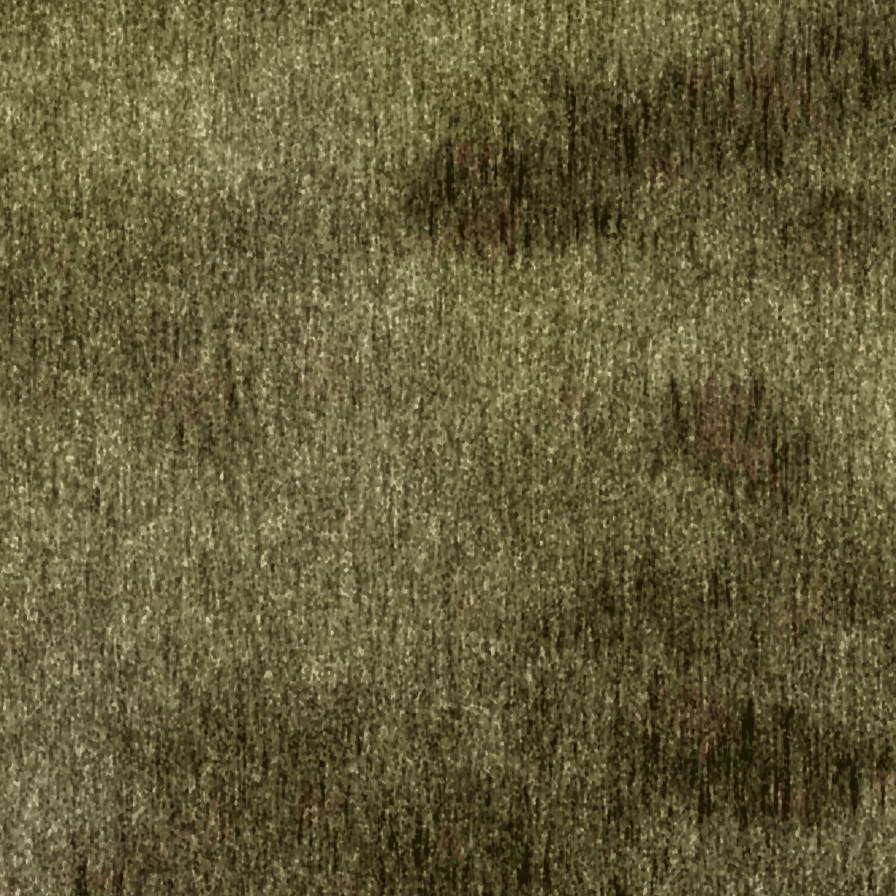
Reproduce this texture procedurally as a Shadertoy shader.

```glsl
// Weathered olive metallic cloth: fine vertical fibres, glittering grain and ragged dark bands.

// Palette: shadow, middle and highlight
const vec3 SHADOW = vec3(0.17, 0.15, 0.05);
const vec3 OLIVE  = vec3(0.41, 0.39, 0.24);
const vec3 GLEAM  = vec3(0.65, 0.63, 0.47);
const vec3 RUST_SHIFT  = vec3(0.045, -0.008, 0.010);
const vec3 GREEN_SHIFT = vec3(-0.008, 0.006, -0.035);

// Feature frequencies, in cells per canvas
const vec2 BROAD_FREQ  = vec2(2.2, 5.0);
const vec2 PATCH_FREQ  = vec2(5.0, 11.0);
const vec2 MOTTLE_FREQ = vec2(17.0, 26.0);
const vec2 FRINGE_FREQ = vec2(150.0, 9.0);
const vec2 FIBRE_FREQ  = vec2(270.0, 38.0);
const vec2 CRACK_FREQ  = vec2(190.0, 24.0);
const vec2 GRAIN_FREQ  = vec2(330.0, 250.0);

// Strengths, where one unit spans OLIVE to GLEAM
const float BASE_TONE    = 0.10;
const float BROAD_GAIN   = 0.38;
const float MOTTLE_GAIN  = 0.16;
const float PATCH_GAIN   = 0.50;
const float FIBRE_GAIN   = 0.38;
const float CRACK_GAIN   = 0.62;
const float GRAIN_GAIN   = 0.68;
const float GLINT_GAIN   = 0.55;
const float FRINGE_REACH = 0.022;
const float CELL_FOCUS   = 5.0;

vec3 hash3(vec2 cell) {
    vec3 p = fract(cell.xyx * vec3(0.1031, 0.1030, 0.0973));
    p += dot(p, p.yxz + 33.33);
    return fract((p.xxy + p.yzz) * p.zyx);
}

// Soft cellular noise from -1 to 1: jittered cells blended by distance
float cellNoise(vec2 p, float seed) {
    vec2 cell = floor(p);
    vec2 local = fract(p);
    vec2 total = vec2(0.0);
    for (int y = -1; y <= 1; y++) {
        for (int x = -1; x <= 1; x++) {
            vec2 offset = vec2(x, y);
            vec3 rnd = hash3(cell + offset + seed * 37.0);
            vec2 d = offset + rnd.xy - local;
            float weight = exp(-CELL_FOCUS * dot(d, d));
            total += weight * vec2(rnd.z * 2.0 - 1.0, 1.0);
        }
    }
    return total.x / total.y;
}

void mainImage(out vec4 fragColor, in vec2 fragCoord) {
    vec2 uv = fragCoord / iResolution.xy;

    // Each fibre column slides a little, fraying the edges of the bands
    float fringe = cellNoise(uv * FRINGE_FREQ, 1.0);
    vec2 frayed = uv + vec2(0.0, FRINGE_REACH * fringe);
    frayed.x += 0.012 * sin(uv.y * 23.0 + 2.0 * sin(uv.x * 9.0));

    // Wide light and dark zones
    float broad = cellNoise(frayed * BROAD_FREQ, 2.0);
    float mottle = cellNoise(frayed * MOTTLE_FREQ, 3.0);
    float bands = cellNoise(frayed * PATCH_FREQ, 4.0);
    float worn = smoothstep(0.05, 0.75, 0.65 * bands - 0.45 * broad + 0.30 * mottle);

    // Thin vertical fibres, with deeper gaps where the cloth is worn
    float fibre = cellNoise(uv * FIBRE_FREQ, 5.0);
    float gap = cellNoise(uv * CRACK_FREQ, 6.0);
    float crack = smoothstep(0.35, 0.85, gap) * mix(0.45, 1.0, worn);

    // Fine grain and bright glints
    float grain = cellNoise(uv * GRAIN_FREQ, 7.0);
    float glint = smoothstep(0.45, 0.95, grain) * smoothstep(-0.4, 0.6, fibre);

    float tone = BASE_TONE + BROAD_GAIN * broad + MOTTLE_GAIN * mottle;
    tone -= PATCH_GAIN * worn + CRACK_GAIN * crack;
    tone += FIBRE_GAIN * fibre + GLINT_GAIN * glint;
    tone += GRAIN_GAIN * grain * mix(1.0, 0.75, worn);
    tone = clamp(tone, -1.25, 1.7);

    // Tone to colour, with rusty stains in worn places and greener calm ones
    vec3 color = tone < 0.0 ? mix(OLIVE, SHADOW, -tone) : mix(OLIVE, GLEAM, tone);
    float stain = smoothstep(0.25, 0.8, cellNoise(frayed * MOTTLE_FREQ, 8.0));
    float green = cellNoise(uv * BROAD_FREQ.yx * 0.6, 9.0);
    color += RUST_SHIFT * stain * (0.25 + 0.75 * worn);
    color += GREEN_SHIFT * green * (1.0 - worn);

    fragColor = vec4(clamp(color, 0.0, 1.0), 1.0);
}
```
